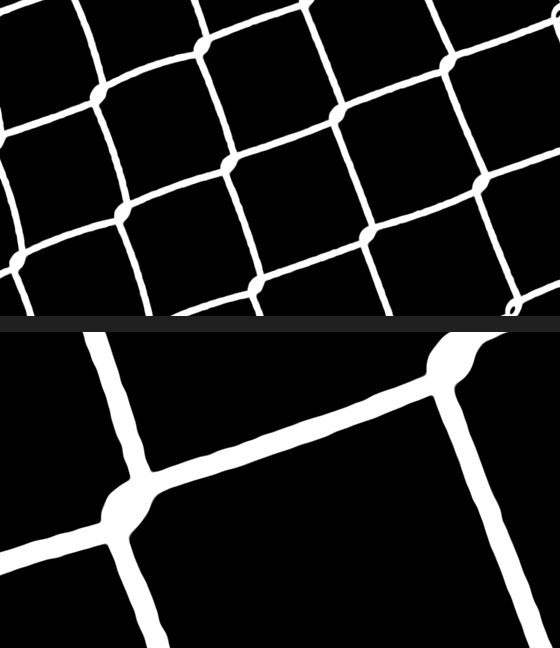
Top: the whole. Bottom: its middle third, enlarged.
Reproduce this pattern procedurally as a WebGL 2 fragment shader.

```glsl
#version 300 es
precision highp float;

uniform vec2 u_resolution;
out vec4 fragColor;

float hash(vec2 p) {
    return fract(sin(dot(p, vec2(127.1, 311.7))) * 43758.5453);
}

float noise(vec2 p) {
    vec2 i = floor(p), f = fract(p);
    f = f * f * (3.0 - 2.0 * f);
    return mix(mix(hash(i), hash(i + vec2(1, 0)), f.x),
               mix(hash(i + vec2(0, 1)), hash(i + vec2(1, 1)), f.x), f.y);
}

float smoothMin(float a, float b, float k) {
    float h = max(k - abs(a - b), 0.0) / k;
    return min(a, b) - h * h * k * 0.25;
}

// Slightly stretched lattice: c.x counts knots rightward, c.y downward
vec2 knotCenter(vec2 c) {
    return vec2(0.7245 + 0.3403 * c.x + 0.0856 * c.y + 0.0028 * c.x * c.x + 0.0093 * c.x * c.y,
                0.4815 + 0.1563 * c.x - 0.3785 * c.y + 0.0012 * c.x * c.x
                - 0.0069 * c.y * c.y + 0.0023 * c.x * c.y);
}

// Cord from a to b, bulging sideways by bow at its middle
float cord(vec2 p, vec2 a, vec2 b, float bow) {
    vec2 d = b - a;
    float t = clamp(dot(p - a, d) / dot(d, d), 0.0, 1.0);
    vec2 side = normalize(vec2(-d.y, d.x));
    return length(p - a - d * t - side * bow * 4.0 * t * (1.0 - t)) - 0.011;
}

float ellipse(vec2 p, vec2 r) {
    float k = length(p / r);
    return k * (k - 1.0) / max(length(p / (r * r)), 0.001);
}

vec2 rotate(vec2 p, float a) {
    return mat2(cos(a), -sin(a), sin(a), cos(a)) * p;
}

void main() {
    vec2 p = gl_FragCoord.xy / u_resolution.y;
    float net = 1.0, eyes = 1.0;

    for (int j = -2; j <= 2; j++) {
        for (int i = -3; i <= 3; i++) {
            vec2 cell = vec2(i, j);
            vec2 center = knotCenter(cell);
            float random = hash(cell + 3.0);

            // Cords leave and enter on opposite sides of each knot
            float across = cord(p, center + vec2(0.0185, 0.023),
                                knotCenter(cell + vec2(1, 0)) - vec2(0.0165, 0.025),
                                mix(-0.008, 0.014, random));
            float down = cord(p, center + vec2(-0.012, -0.03),
                              knotCenter(cell + vec2(0, 1)) + vec2(0.016, 0.03),
                              0.005 - 0.004 * cell.x);

            // Tilted knot
            vec2 q = rotate(p - center, 1.0 + 0.25 * (random - 0.5));
            float knot = ellipse(q, vec2(0.034, 0.0225) * (0.96 + 0.08 * random));
            net = smoothMin(net, smoothMin(knot, min(across, down), 0.012), 0.004);

            // Loosened knots at the right show a small opening
            if (2 * i + j == 6) eyes = min(eyes, ellipse(q + vec2(0.006, 0.0), vec2(0.013, 0.006)));
        }
    }

    // Frayed edges
    net += 0.0022 * (noise(p * 75.0) - 0.5);
    net = max(net, -eyes);

    float pixel = 1.0 / u_resolution.y;
    fragColor = vec4(vec3(1.0 - smoothstep(-pixel, pixel, net)), 1.0);
}
```
